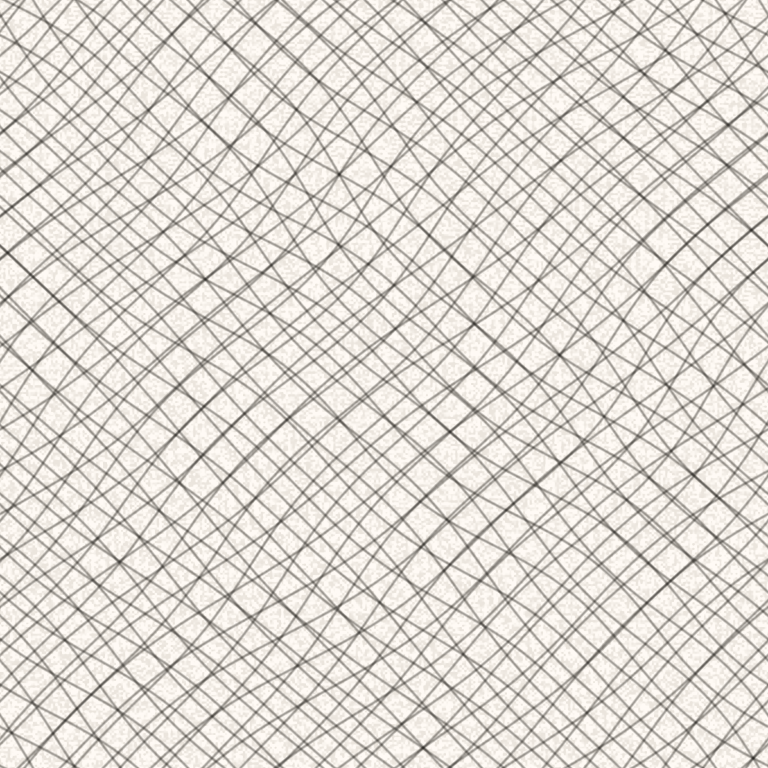
Write a three.js fragment shader that draws this pattern.

```glsl
// Fine wavy ink crosshatching in four diagonal line families on grainy paper; tiles seamlessly.
varying vec2 vUv;

const vec3 PAPER_LIGHT = vec3(1.0, 0.982, 0.960);
const vec3 PAPER_DARK = vec3(0.920, 0.897, 0.867);
const vec3 INK_TINT = vec3(0.635, 0.630, 0.620);  // multiplied in once per line
const float LINE_REACH = 0.0030;                  // half width, soft edge included
const float GRAIN_CELLS = 340.0;
const float WAVE_SIZE = 0.011;
const float TAU = 6.2831853;

// Whole line counts across and up for each family
const vec2 FALL_SHALLOW = vec2(14.0, 18.0);
const vec2 FALL_STEEP = vec2(17.0, 16.0);
const vec2 RISE_SHALLOW = vec2(14.0, -18.0);
const vec2 RISE_STEEP = vec2(18.0, -16.0);

float hash(vec2 p) {
  return fract(sin(dot(p, vec2(127.1, 311.7))) * 43758.5453);
}

// Value noise that wraps after a whole number of cells
float wrappedNoise(vec2 uv, float cells) {
  vec2 p = uv * cells;
  vec2 i = floor(p);
  vec2 f = fract(p);
  f = f * f * (3.0 - 2.0 * f);
  vec2 a = mod(i, cells);
  vec2 b = mod(i + 1.0, cells);
  return mix(mix(hash(a), hash(vec2(b.x, a.y)), f.x),
             mix(hash(vec2(a.x, b.y)), hash(b), f.x), f.y);
}

// Line phase, bent by periodic waves
float linePhase(vec2 uv, vec2 counts, float seed) {
  vec2 bend = sin(TAU * (2.0 * uv.yx + vec2(uv.x, -uv.y)) + seed * vec2(1.7, 2.9));
  bend += 0.7 * sin(TAU * vec2(uv.x + uv.y, uv.x - 2.0 * uv.y) + seed * vec2(4.1, 3.3));
  return dot(counts, uv + WAVE_SIZE * bend) + hash(vec2(seed, 5.0));
}

// Ink coverage of one family, with an even width in canvas units
float lineCoverage(vec2 uv, vec2 counts, float seed) {
  const float STEP = 0.001;
  float phase = linePhase(uv, counts, seed);
  vec2 slope = vec2(linePhase(uv + vec2(STEP, 0.0), counts, seed),
                    linePhase(uv + vec2(0.0, STEP), counts, seed)) - phase;
  float dist = abs(fract(phase) - 0.5) * STEP / length(slope);
  return 1.0 - smoothstep(0.0, LINE_REACH, dist);
}

void main() {
  // Paper grain
  float grain = smoothstep(0.12, 0.75, wrappedNoise(vUv, GRAIN_CELLS));
  vec3 color = mix(PAPER_DARK, PAPER_LIGHT, grain);

  // Ink darkens where lines cross
  float ink = lineCoverage(vUv, FALL_SHALLOW, 1.0);
  color *= mix(vec3(1.0), INK_TINT, ink);
  ink = lineCoverage(vUv, FALL_STEEP, 2.0);
  color *= mix(vec3(1.0), INK_TINT, ink);
  ink = lineCoverage(vUv, RISE_SHALLOW, 3.0);
  color *= mix(vec3(1.0), INK_TINT, ink);
  ink = lineCoverage(vUv, RISE_STEEP, 4.0);
  color *= mix(vec3(1.0), INK_TINT, ink);

  gl_FragColor = vec4(color, 1.0);
}
```
